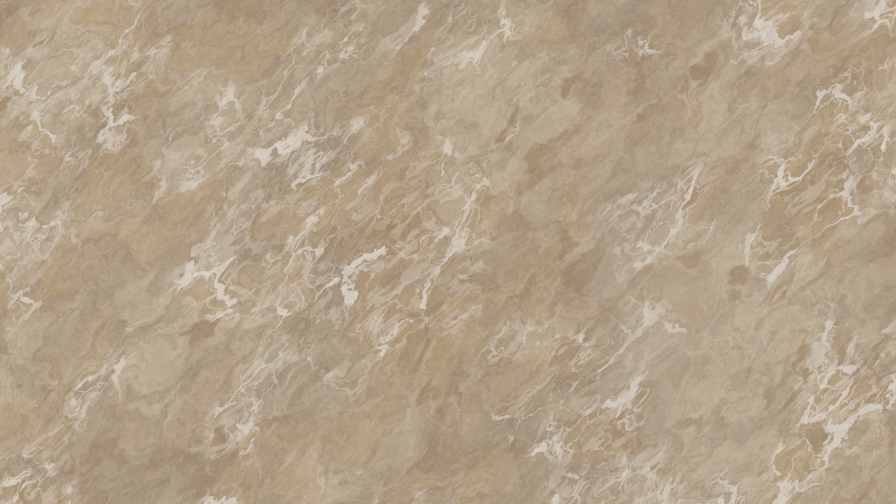
This texture is drawn by a Shadertoy shader. Its source:

```glsl
// Polished beige marble: sand and ochre patches crossed by broken white veins.
// Fractal noise warps a slanted, stretched space; Voronoi cells tint the stone
// and their borders, together with ridged noise, give the veins.

const float GRAIN_ANGLE = 0.84;
const float GRAIN_STRETCH = 0.58;

const vec3 SAND  = vec3(0.705, 0.632, 0.535);
const vec3 PALE  = vec3(0.735, 0.672, 0.580);
const vec3 TAUPE = vec3(0.650, 0.580, 0.500);
const vec3 OCHRE = vec3(0.700, 0.605, 0.475);
const vec3 BROWN = vec3(0.605, 0.515, 0.410);
const vec3 VEIN  = vec3(0.825, 0.790, 0.740);
const vec3 SHEEN = vec3(0.750, 0.710, 0.650);

float hash21(vec2 p) {
    vec3 q = fract(p.xyx * 0.1031);
    q += dot(q, q.yzx + 33.33);
    return fract((q.x + q.y) * q.z);
}

vec2 hash22(vec2 p) {
    return vec2(hash21(p), hash21(p + 57.3));
}

float valueNoise(vec2 p) {
    vec2 i = floor(p), f = fract(p);
    f = f * f * (3.0 - 2.0 * f);
    float low = mix(hash21(i), hash21(i + vec2(1, 0)), f.x);
    float high = mix(hash21(i + vec2(0, 1)), hash21(i + vec2(1, 1)), f.x);
    return mix(low, high, f.y);
}

float fbm(vec2 p) {
    float sum = 0.0, amp = 0.5;
    for (int i = 0; i < 5; i++) {
        sum += amp * valueNoise(p);
        p = mat2(0.8, 0.6, -0.6, 0.8) * p * 2.03 + 11.7;
        amp *= 0.5;
    }
    return sum / 0.97;
}

// Distance to the nearest cell border (x) and a random value per cell (y)
vec2 voronoi(vec2 p) {
    vec2 cell = floor(p), f = fract(p), nearest = vec2(0), nearestId = vec2(0);
    float best = 8.0, border = 8.0;
    for (int k = 0; k < 9; k++) {
        vec2 o = vec2(k % 3 - 1, k / 3 - 1);
        vec2 r = o + hash22(cell + o) - f;
        if (dot(r, r) < best) {
            best = dot(r, r);
            nearest = r;
            nearestId = o;
        }
    }
    for (int k = 0; k < 25; k++) {
        vec2 o = nearestId + vec2(k % 5 - 2, k / 5 - 2);
        vec2 r = o + hash22(cell + o) - f;
        vec2 d = r - nearest;
        if (dot(d, d) > 0.0001) border = min(border, dot(0.5 * (r + nearest), normalize(d)));
    }
    return vec2(border, hash21(cell + nearestId + 91.0));
}

// Rotate so x runs along the slanted grain, then stretch that axis
vec2 grainSpace(vec2 p, float angle, float stretch) {
    float c = cos(angle), s = sin(angle);
    return vec2(dot(p, vec2(c, s)) * stretch, dot(p, vec2(-s, c))) + 7.0;
}

float line(float dist, float width, float soft) {
    return 1.0 - smoothstep(width, width + soft, dist);
}

vec2 noiseOffset(vec2 p, float scale) {
    return vec2(fbm(p * scale), fbm(p * scale + 41.0)) - 0.5;
}

void mainImage(out vec4 fragColor, in vec2 fragCoord) {
    vec2 p = fragCoord / iResolution.y;
    float pixel = 1.0 / iResolution.y;
    vec2 g = grainSpace(p, GRAIN_ANGLE, GRAIN_STRETCH);
    vec2 warp = noiseOffset(g, 13.0);
    vec2 w = g + 0.085 * warp;
    vec2 rough = w + 0.028 * noiseOffset(g, 60.0);

    // Cloudy stone body
    float cloud = fbm(rough * 9.0 + 3.0);
    vec3 color = mix(TAUPE, SAND, smoothstep(0.24, 0.45, cloud));
    color = mix(color, PALE, smoothstep(0.45, 0.62, cloud));

    // Patches tinted cell by cell
    vec2 large = voronoi(rough * 11.0);
    vec2 small = voronoi(rough * 27.0 + 5.0);
    float inLarge = smoothstep(0.0, 0.16, large.x);
    float inSmall = smoothstep(0.0, 0.25, small.x);
    float warm = smoothstep(0.44, 0.64, fbm(w * 7.0 + 29.0));
    color = mix(color, OCHRE, inLarge * smoothstep(0.55, 0.85, large.y) * 0.6);
    color = mix(color, PALE, inLarge * (1.0 - smoothstep(0.12, 0.35, large.y)) * 0.45);
    color = mix(color, OCHRE, inSmall * smoothstep(0.55, 0.75, small.y) * warm * 0.7);
    color = mix(color, BROWN, inSmall * smoothstep(0.72, 0.92, small.y) * (0.12 + 0.5 * warm));
    color = mix(color, TAUPE, smoothstep(0.54, 0.68, fbm(rough * 24.0 + 61.0)) * 0.55);

    // Veins: cell borders and short streaks, broken up by noise
    float presence = smoothstep(0.42, 0.62, fbm(w * 8.0 + 77.0));
    float broken = smoothstep(0.36, 0.60, fbm(rough * 36.0 + 13.0));
    float coarse = line(large.x, 0.045 * presence * broken, 0.02 + 6.0 * pixel);
    float fine = line(small.x, 0.012, 0.03 + 14.0 * pixel);
    vec2 streakSpace = grainSpace(p, GRAIN_ANGLE - 0.08, 0.32) + 0.045 * warp;
    float streakDist = abs(fbm(streakSpace * 20.0) - 0.5);
    float streak = line(streakDist, 0.006, 0.02 + 7.0 * pixel);
    float wisps = smoothstep(0.56, 0.66, fbm(streakSpace * 85.0)) * presence;
    float vein = coarse * (0.15 + 0.85 * presence) * (0.25 + 0.75 * broken);
    vein = max(vein, fine * presence * (0.2 + 0.5 * broken));
    vein = max(vein, max(streak * presence * broken * 0.8, wisps * 0.42));

    // Brown seams beside the veins
    float seam = line(large.x, 0.04, 0.10) * (1.0 - broken) * 0.4;
    float crack = line(abs(fbm(rough * 17.0 + 83.0) - 0.5), 0.004, 0.022);
    color = mix(color, BROWN, max(seam, crack * 0.3));
    color = mix(color, VEIN, vein);

    // Fine mottling and a faint polished sheen
    color += 0.09 * (fbm(rough * 110.0) - 0.5) + 0.03 * (valueNoise(p * 230.0) - 0.5);
    vec2 glow = (p - vec2(1.33, 0.36)) / vec2(0.13, 0.30);
    color = mix(color, SHEEN, 0.35 * exp(-dot(glow, glow)));
    fragColor = vec4(color - 0.004, 1.0);
}
```
